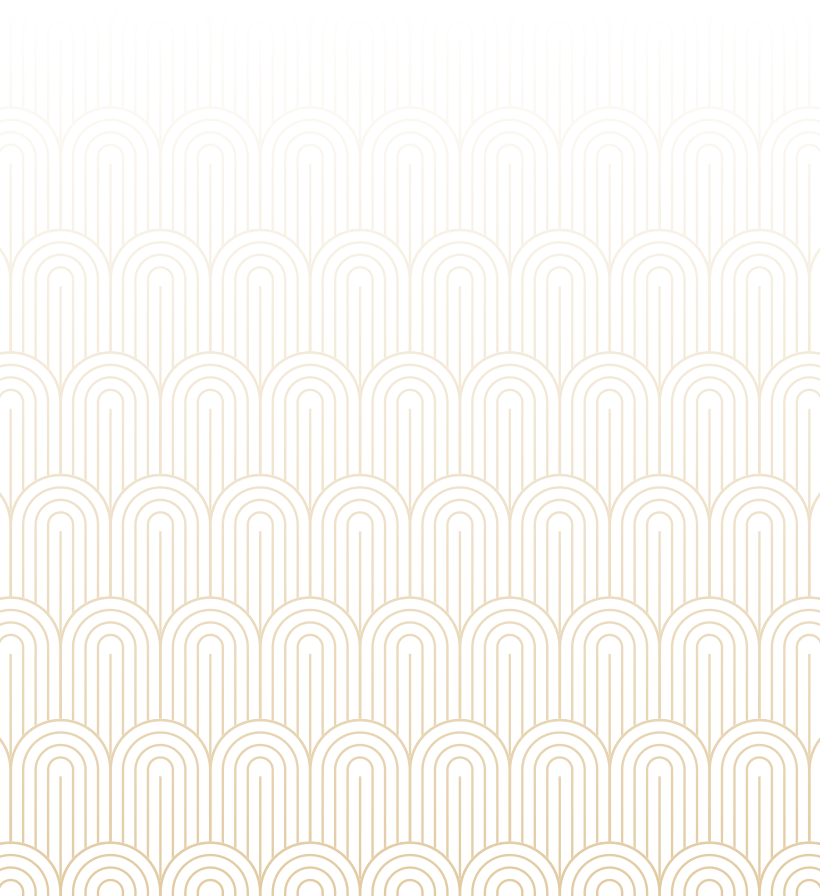
A Shadertoy shader for this pattern:

```glsl
// Overlapping rows of concentric gold line arches, fading to white toward the top.

// Antialiased coverage of a signed distance, for a given pixel size
float coverage(float dist, float pixel) {
    return clamp(0.5 - dist / pixel, 0.0, 1.0);
}

// Line ink (x) and filled body (y) of a row of arches, 8 units apart, springing from y = 0
vec2 archRow(vec2 p, float pixel) {
    p.x -= 8.0 * floor(p.x / 8.0 + 0.5);

    // Semicircles above the springing line, straight legs below it
    float radius = p.y > 0.0 ? length(p) : abs(p.x);
    float ring = clamp(floor(radius + 0.5), 1.0, 4.0);
    float halfWidth = ring > 3.5 ? 0.112 : 0.095;
    float rings = abs(radius - ring) - halfWidth;

    // Central stem
    float stem = max(abs(p.x) - 0.095, p.y + 0.52);

    return vec2(coverage(min(rings, stem), pixel), coverage(radius - 4.112, pixel));
}

void mainImage(out vec4 fragColor, in vec2 fragCoord) {
    // One unit is the gap between neighbouring lines
    float pixel = 71.8 / iResolution.y;
    vec2 p = (fragCoord - vec2(0.5 * iResolution.x, 0.0)) * pixel;

    // Paint rows from back (top) to front (bottom), staggered by half an arch
    float ink = 0.0;
    for (int row = 8; row >= 0; row--) {
        vec2 origin = vec2(4.0 * float(row % 2), 0.28 + 9.82 * float(row));
        vec2 arch = archRow(p - origin, pixel);
        ink = mix(ink, arch.x, arch.y);
    }

    // Gold lines dissolve into the white ground with height
    vec3 gold = mix(vec3(0.885, 0.795, 0.635), vec3(1.0), fragCoord.y / iResolution.y);
    fragColor = vec4(mix(vec3(1.0), gold, ink), 1.0);
}
```
